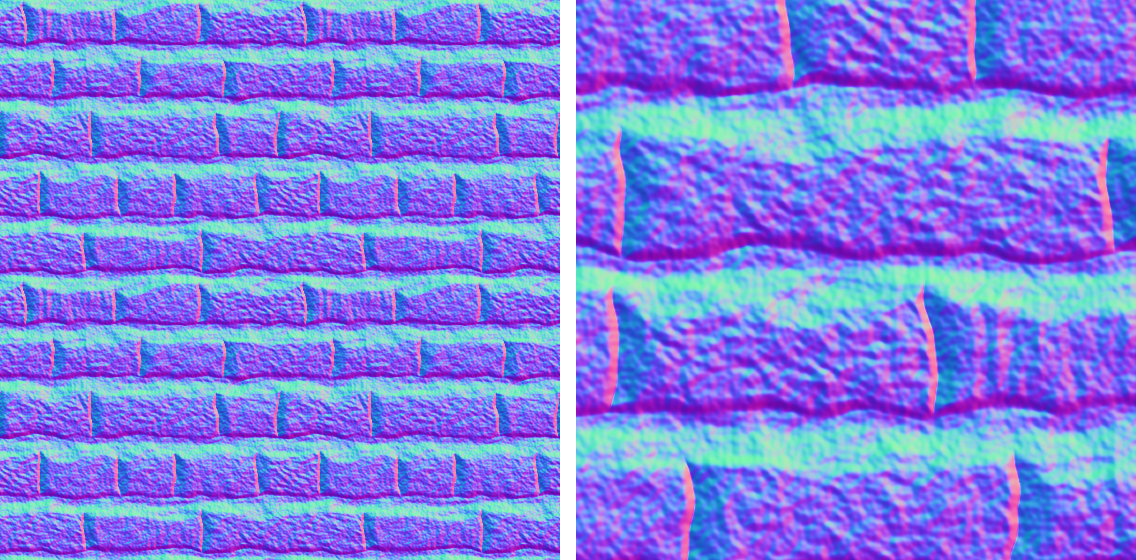
Left: the whole. Right: its middle third, enlarged.
Write a WebGL 1 fragment shader that draws this texture map.

```glsl
precision highp float;
// Tangent-space normal map of a worn brick wall: five uneven courses, tiled two by two.

uniform vec2 u_resolution;

#define TILES 2.0          // repeats across and down
#define WARP 0.022         // waviness of the brick edges
#define GRAIN 0.27         // fine roughness everywhere
#define GROOVES 0.38       // strength of the marks on each brick
#define STREAKS 0.45       // horizontal trowel marks in the mortar
#define TOP_SLOPE 1.12     // steepness of the four brick sides
#define LEFT_SLOPE 0.9
#define RIGHT_SLOPE 2.6
#define BOTTOM_SLOPE 2.3
#define FLOOR_HEIGHT 0.017 // mortar level between courses
#define JOINT_HEIGHT 0.018 // mortar level between neighbours
#define ROUNDING 0.011     // softness of the brick edges

float hash(vec2 p) {
  vec3 q = fract(p.xyx * vec3(0.1031, 0.1030, 0.0973));
  q += dot(q, q.yzx + 33.33);
  return fract((q.x + q.y) * q.z);
}

float cornerGradient(vec2 cell, vec2 offset, vec2 period) {
  float angle = 6.2832 * hash(mod(cell, period) + 7.0);
  return dot(vec2(cos(angle), sin(angle)), offset);
}

// Gradient noise that wraps after the given number of cells
float noise(vec2 p, vec2 period) {
  vec2 i = floor(p), f = fract(p);
  vec2 w = f * f * f * (f * (f * 6.0 - 15.0) + 10.0);
  vec2 e = vec2(1.0, 0.0);
  float low = mix(cornerGradient(i, f, period), cornerGradient(i + e.xy, f - e.xy, period), w.x);
  float high = mix(cornerGradient(i + e.yx, f - e.yx, period), cornerGradient(i + e.xx, f - e.xx, period), w.x);
  return mix(low, high, w.y);
}

float tileNoise(vec2 p, vec2 freq) {
  return noise(p * freq, freq);
}

float smoothMin(float a, float b, float k) {
  float h = max(k - abs(a - b), 0.0) / k;
  return min(a, b) - 0.25 * h * h * k;
}

// Bottom and top of the course that holds y, and its vertical joints
void findCourse(float y, out vec2 span, out vec4 joints) {
  if (y < 0.221) {
    span = vec2(0.026, 0.221);
    joints = vec4(0.302, 0.721, 0.721, 0.721);
  } else if (y < 0.430) {
    span = vec2(0.221, 0.430);
    joints = vec4(0.141, 0.422, 0.625, 0.922);
  } else if (y < 0.646) {
    span = vec2(0.430, 0.646);
    joints = vec4(0.333, 0.779, 0.995, 0.995);
  } else if (y < 0.836) {
    span = vec2(0.646, 0.836);
    joints = vec4(0.190, 0.500, 0.799, 0.799);
  } else {
    span = vec2(0.836, 1.026);
    joints = vec4(0.089, 0.411, 0.711, 0.711);
  }
}

// Marks that differ from brick to brick: ledges, ribs or slanted pits
float brickMarks(vec2 q, vec2 id) {
  float kind = hash(id + 3.0);
  vec2 freq = vec2(42.0, 54.0);
  if (kind < 0.2) freq = vec2(7.0, 50.0);
  else if (kind < 0.35) freq = vec2(55.0, 7.0);
  else q.x += 0.6 * q.y;
  float strength = GROOVES * mix(0.4, 1.6, hash(id + 19.0));
  return strength / max(freq.x, freq.y) * noise(q * freq + id * 17.0, vec2(512.0));
}

float wallHeight(vec2 p) {
  float grain = tileNoise(p, vec2(24.0)) / 30.0 + tileNoise(p, vec2(60.0)) / 60.0
              + tileNoise(p, vec2(112.0)) / 90.0;
  float streak = STREAKS / 40.0 * tileNoise(p, vec2(9.0, 40.0));

  // Wander the edges
  vec2 shift = vec2(0.37, 0.61);
  float sag = 1.0 + 0.5 * tileNoise(p + shift, vec2(6.0));
  p += WARP * vec2(tileNoise(p, vec2(7.0)), tileNoise(p + shift, vec2(7.0)))
     + 0.4 * WARP * vec2(tileNoise(p, vec2(21.0)), tileNoise(p + shift, vec2(21.0)));

  // Distances to the sides of the enclosing brick
  float y = 0.026 + mod(p.y - 0.026, 1.0);
  vec2 span;
  vec4 joints;
  findCourse(y, span, joints);
  float left = 1.0, right = 1.0, column = 0.0;
  for (int i = 0; i < 4; i++) {
    float d = fract(p.x - joints[i]);
    if (d < left) { left = d; column = float(i); }
    right = min(right, fract(joints[i] - p.x));
  }
  float bottom = y - span.x, top = span.y - y;
  vec2 id = vec2(column, floor(span.x * 20.0));

  // Bulging face, tilted to the right, cut by four sloping sides and bedded in mortar
  float tilt = 0.006 * (right - left) / (right + left);
  float face = 0.031 + 0.6 * bottom - 2.3 * bottom * bottom + tilt
             + brickMarks(vec2(left, bottom), id);
  float sides = JOINT_HEIGHT + 0.2 * bottom
              + smoothMin(LEFT_SLOPE * left, RIGHT_SLOPE * right, ROUNDING);
  float beds = smoothMin(TOP_SLOPE * sag * top + streak, BOTTOM_SLOPE * bottom, ROUNDING);
  float brick = smoothMin(smoothMin(face, sides, ROUNDING), beds, ROUNDING);
  return -smoothMin(-brick, -FLOOR_HEIGHT - streak, 0.008) + GRAIN * grain;
}

void main() {
  vec2 p = gl_FragCoord.xy / u_resolution * TILES;
  vec2 e = vec2(0.0018, 0.0); // half step of the height gradient
  vec2 slope = vec2(wallHeight(p + e.xy) - wallHeight(p - e.xy),
                    wallHeight(p + e.yx) - wallHeight(p - e.yx)) / (2.0 * e.x);
  gl_FragColor = vec4(0.5 + 0.5 * normalize(vec3(-slope, 1.0)), 1.0);
}
```
